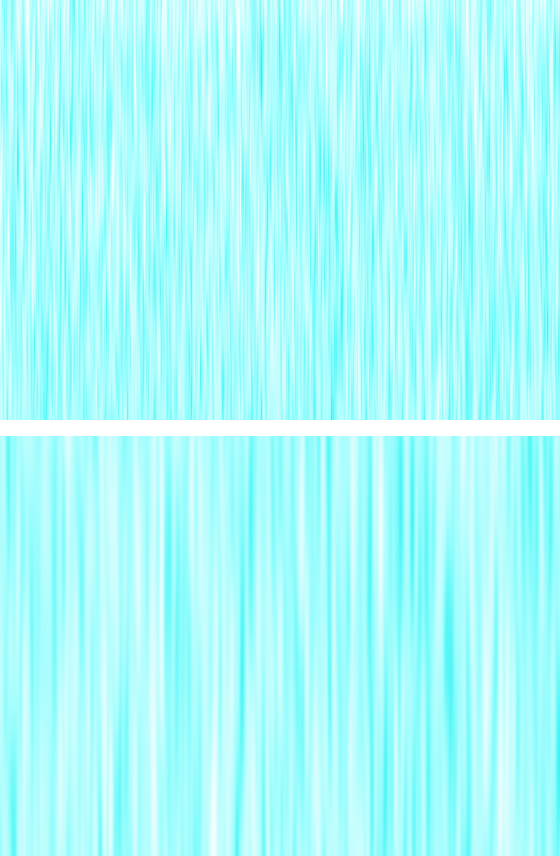
Top: the whole. Bottom: its middle third, enlarged.
Write a Shadertoy shader that draws this texture.

```glsl
vec3 hash3(vec3 p) {
    p = fract(p * vec3(0.1031, 0.1030, 0.0973));
    p += dot(p, p.yxz + 33.33);
    return fract((p.xxy + p.yxx) * p.zyx);
}

// Cellular noise: one soft, tapered strand per tall cell, light or dark
float strands(vec2 uv, vec2 cellSize, float seed) {
    vec2 p = uv / cellSize;
    float sum = 0.0;
    for (int i = -1; i <= 1; i++) {
        float column = floor(p.x) + float(i);
        float y = p.y + 9.0 * hash3(vec3(column, 5.0, seed)).x;
        for (int j = -1; j <= 1; j++) {
            float row = floor(y) + float(j);
            vec3 rnd = hash3(vec3(column, row + 17.0, seed));
            vec2 d = vec2(p.x - column, y - row) - rnd.xy;
            vec2 falloff = max(1.0 - d * d, 0.0);
            falloff *= falloff;
            sum += (2.0 * rnd.z - 1.0) * falloff.x * falloff.y;
        }
    }
    return sum;
}

void mainImage(out vec4 fragColor, in vec2 fragCoord) {
    vec2 uv = fragCoord / iResolution.y;

    // Layers from fine short fibres to faint, long, broad bands
    float tone = 0.0;
    vec2 cellSize = vec2(0.0032, 0.13);
    float weight = 0.18;
    for (int layer = 0; layer < 5; layer++) {
        tone += weight * strands(uv + 3.0, cellSize, 11.0 + 7.0 * float(layer));
        cellSize *= vec2(1.9, 1.9);
        weight *= 0.57;
    }
    tone -= 0.6 * tone * tone;

    // Paler towards the top edge
    float fade = 0.05 * (uv.y - 0.5) + 0.05 * smoothstep(0.88, 1.0, uv.y);
    float red = clamp(0.68 + tone + fade, 0.0, 1.0);

    // Cyan dye thins to white and deepens in the darkest strands
    float greenBlue = mix(0.94, 0.992, smoothstep(0.0, 0.7, red));
    fragColor = vec4(red, greenBlue, greenBlue, 1.0);
}
```
